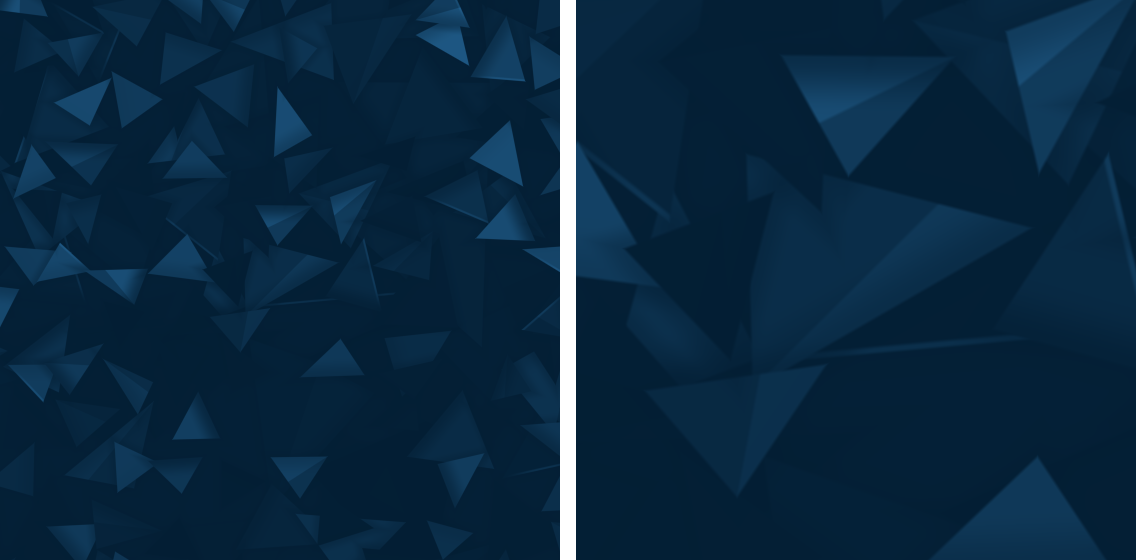
Left, the full canvas; right, a detail of the centre.
Give the GLSL for this background, as a Shadertoy shader.

```glsl
#define DARK vec3(0.012, 0.118, 0.203)
#define LIGHT vec3(0.085, 0.275, 0.420)
#define EDGE 0.0013        // half width of a smoothed edge
#define SHADE_DEPTH 0.036  // reach of the shading inside a facet
#define CAST_DEPTH 0.018   // reach of the shadow around a facet
#define CAST_STRENGTH 0.35
#define RIDGE_SHARE 0.35
#define GLINT_SHARE 0.1
#define BOTTOM_LIGHT 0.68
#define TOP_LIGHT 1.15

const float TAU = 6.2831853;

// Integer hash: three values in 0..1 per cell and salt
vec3 hash3(ivec2 cell, int salt) {
    uvec3 v = uvec3(ivec3(cell, salt) + 4096);
    v = v * 1664525u + 1013904223u;
    v.x += v.y * v.z;
    v.y += v.z * v.x;
    v.z += v.x * v.y;
    v ^= v >> 16u;
    v.x += v.y * v.z;
    v.y += v.z * v.x;
    v.z += v.x * v.y;
    return vec3(v >> 8u) / 16777216.0;
}

// Signed distance to the line a-b, positive on its left
float leftOf(vec2 p, vec2 a, vec2 b) {
    vec2 along = normalize(b - a);
    vec2 q = p - a;
    return along.x * q.y - along.y * q.x;
}

vec2 polar(float angle, float radius) {
    return radius * vec2(cos(angle), sin(angle));
}

// Paints one scattered layer of triangular facets over the tone below
float paintFacets(float tone, vec2 p, float cells, int seed, float size,
                  float litShare, float darkShare, vec2 levels) {
    vec2 q = p * cells;
    ivec2 home = ivec2(floor(q));
    for (int j = -1; j <= 1; j++)
    for (int i = -1; i <= 1; i++) {
        ivec2 cell = home + ivec2(i, j);
        vec3 place = hash3(cell, seed);
        vec3 kind = hash3(cell, seed + 1);
        if (kind.x > litShare + darkShare) continue;

        // Corners in counter-clockwise order around a jittered centre
        vec3 radii = size * mix(vec3(0.6), vec3(1.15), hash3(cell, seed + 2));
        vec3 angles = place.z * TAU + vec3(0.0, 1.0, 2.0) * TAU / 3.0
                    + 0.9 * (hash3(cell, seed + 3) - 0.5);
        vec2 centre = vec2(cell) + 0.25 + 0.5 * place.xy;
        vec2 a = centre + polar(angles.x, radii.x);
        vec2 b = centre + polar(angles.y, radii.y);
        vec2 c = centre + polar(angles.z, radii.z);
        vec3 sides = vec3(leftOf(q, a, b), leftOf(q, b, c), leftOf(q, c, a)) / cells;
        float inside = min(sides.x, min(sides.y, sides.z));

        // Brightness, fading toward one side and split by an optional ridge
        vec3 finish = hash3(cell, seed + 4);
        bool lit = kind.x < litShare;
        float level = lit ? mix(levels.x, levels.y, kind.y) : 0.06 * kind.y;
        level *= mix(BOTTOM_LIGHT, TOP_LIGHT, clamp(centre.y / cells, 0.0, 1.0));
        level *= mix(1.0 - 0.7 * kind.z, 1.0, smoothstep(0.0, SHADE_DEPTH, sides.x));
        if (finish.x < RIDGE_SHARE) {
            float ridge = leftOf(q, a, mix(b, c, 0.3 + 0.4 * finish.z)) / cells;
            level *= mix(1.0, 0.6, smoothstep(-EDGE, EDGE, ridge));
        }

        // Thin light along one side
        if (finish.y < GLINT_SHARE) {
            float line = 1.0 - smoothstep(0.001, 0.004, abs(sides.y - 0.001));
            level += 0.4 * line * smoothstep(0.0, 0.05, sides.x);
        }

        tone *= 1.0 - CAST_STRENGTH * smoothstep(-CAST_DEPTH, 0.0, inside);
        tone = mix(tone, level, smoothstep(-EDGE, EDGE, inside));
    }
    return tone;
}

void mainImage(out vec4 fragColor, in vec2 fragCoord) {
    vec2 p = fragCoord / iResolution.y;

    // Broad faint facets, then medium ones, then small bright ones
    float tone = 0.05;
    tone = paintFacets(tone, p, 4.5, 10, 0.90, 0.75, 0.00, vec2(0.01, 0.15));
    tone = paintFacets(tone, p, 7.0, 30, 0.72, 0.50, 0.20, vec2(0.08, 0.70));
    tone = paintFacets(tone, p, 10.5, 50, 0.70, 0.50, 0.20, vec2(0.28, 1.30));

    fragColor = vec4(mix(DARK, LIGHT, tone), 1.0);
}
```
